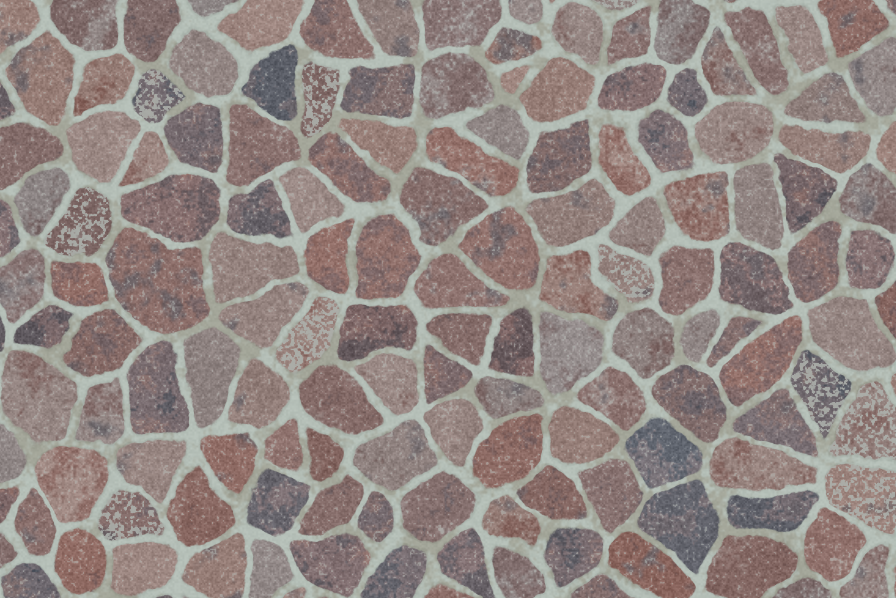
Reproduce this texture procedurally as a Shadertoy shader.

```glsl
// Irregular paving of reddish and grey-brown stones set in pale mortar.

const float ROWS = 10.0;           // stone sites per canvas height
const float JITTER = 0.86;         // irregularity of the sites
const float DROPPED = 0.13;        // share of sites removed to get large stones
const float JOINT = 0.066;         // half width of the mortar joint
const float CORNER = 19.0;         // higher values give sharper corners
const float GRAIN = 20.0;          // mineral grains per stone site
const vec3 MORTAR_LIGHT = vec3(0.71, 0.75, 0.72);
const vec3 MORTAR_DARK = vec3(0.64, 0.65, 0.60);
const vec3 STONE_TAN = vec3(0.585, 0.52, 0.505);
const vec3 STONE_RED = vec3(0.54, 0.435, 0.42);
const vec3 STONE_PLUM = vec3(0.49, 0.43, 0.44);
const vec3 STONE_SLATE = vec3(0.41, 0.395, 0.42);
const vec3 LICHEN = vec3(0.67, 0.69, 0.67);

vec3 hash3(vec2 p) {
    vec3 q = fract(vec3(p.xyx) * vec3(0.1031, 0.1030, 0.0973));
    q += dot(q, q.yxz + 33.33);
    return fract((q.xxy + q.yzz) * q.zyx);
}

float noise(vec2 p) {
    vec2 i = floor(p), f = fract(p);
    f = f * f * (3.0 - 2.0 * f);
    float low = mix(hash3(i).x, hash3(i + vec2(1, 0)).x, f.x);
    float high = mix(hash3(i + vec2(0, 1)).x, hash3(i + vec2(1, 1)).x, f.x);
    return mix(low, high, f.y);
}

float fbm(vec2 p) {
    float sum = 0.0, amp = 0.53;
    for (int i = 0; i < 4; i++) {
        sum += amp * noise(p);
        p = mat2(1.6, 1.2, -1.2, 1.6) * p + 7.3;
        amp *= 0.5;
    }
    return sum;
}

vec2 site(vec2 cell) {
    return cell + 0.5 + JITTER * (hash3(cell + 40.0).xy - 0.5);
}

bool isDropped(vec2 cell) {
    return hash3(cell + 91.0).z < DROPPED;
}

// Returns the rounded distance to the stone border and the id of the stone.
float stoneBorder(vec2 p, out vec2 id) {
    vec2 base = floor(p), nearest = vec2(0);
    float best = 1e3;
    id = base;
    for (int y = -2; y <= 2; y++)
    for (int x = -2; x <= 2; x++) {
        vec2 cell = base + vec2(x, y);
        vec2 r = site(cell) - p;
        if (!isDropped(cell) && dot(r, r) < best) {
            best = dot(r, r);
            nearest = r;
            id = cell;
        }
    }
    float sum = 1e-6;
    for (int y = -2; y <= 2; y++)
    for (int x = -2; x <= 2; x++) {
        vec2 cell = base + vec2(x, y);
        if (cell == id || isDropped(cell)) continue;
        vec2 r = site(cell) - p;
        sum += exp(-CORNER * dot(0.5 * (r + nearest), normalize(r - nearest)));
    }
    return -log(sum) / CORNER;
}

vec3 stoneColor(vec2 p, vec2 id) {
    vec3 rnd = hash3(id + 13.0), kind = hash3(id + 57.0);
    float cloud = fbm(p * 2.7 + rnd.xy * 30.0) - 0.5;
    float grain = noise(p * GRAIN) - 0.5;
    float fine = noise(p * GRAIN * 1.9 + 5.0) - 0.5;

    // Base tone of the stone, mottled by clouds
    float tone = rnd.x + 0.55 * cloud + 0.16 * grain;
    vec3 col = mix(STONE_SLATE, STONE_PLUM, smoothstep(0.02, 0.12, tone));
    col = mix(col, STONE_RED, smoothstep(0.2, 0.34, tone));
    col = mix(col, STONE_TAN, smoothstep(0.5, 0.68, tone));
    col += (rnd.y - 0.5) * vec3(0.06, -0.02, -0.05) + (rnd.z - 0.5) * 0.05;

    // Dark stains on some stones
    float stain = smoothstep(0.06, 0.28, cloud) * step(0.65, kind.x);
    col = mix(col, STONE_SLATE * 0.92, 0.75 * stain);

    // Mineral grain and pale specks
    col += 0.09 * grain + 0.10 * fine + 0.08 * cloud;
    float pale = step(0.93, kind.y);
    float specks = smoothstep(0.28, 0.55, grain + 0.5 * fine + 0.35 * cloud + 0.32 * pale);
    return mix(col, LICHEN, specks * mix(0.5, 0.85, pale));
}

vec3 mortarColor(vec2 p, float border) {
    float patches = fbm(p * 2.0 + 17.0) + 0.2 * (noise(p * 17.0) - 0.5);
    vec3 col = mix(MORTAR_DARK, MORTAR_LIGHT, smoothstep(0.3, 0.56, patches));
    col += 0.04 * (noise(p * 30.0) - 0.5);
    return col - 0.04 * smoothstep(0.35, 1.0, border / JOINT);
}

void mainImage(out vec4 fragColor, in vec2 fragCoord) {
    vec2 p = fragCoord / iResolution.y * ROWS + 3.0;
    float pixel = ROWS / iResolution.y;

    // Chipped and slightly bent outlines
    vec2 bend = vec2(noise(p * 1.7), noise(p * 1.7 + 31.0)) - 0.5;
    vec2 chips = vec2(fbm(p * 6.0), fbm(p * 6.0 + 19.0)) - 0.5;
    vec2 id;
    float border = stoneBorder(p + 0.22 * bend + 0.11 * chips, id);

    float width = JOINT + 0.045 * (noise(p * 1.3 + 8.0) - 0.5);
    float soft = max(0.75 * pixel, 0.018);
    float stone = smoothstep(-soft, soft, border - width);
    vec3 col = mix(mortarColor(p, border), stoneColor(p, id), stone);
    fragColor = vec4(clamp(col, 0.0, 1.0), 1.0);
}
```
